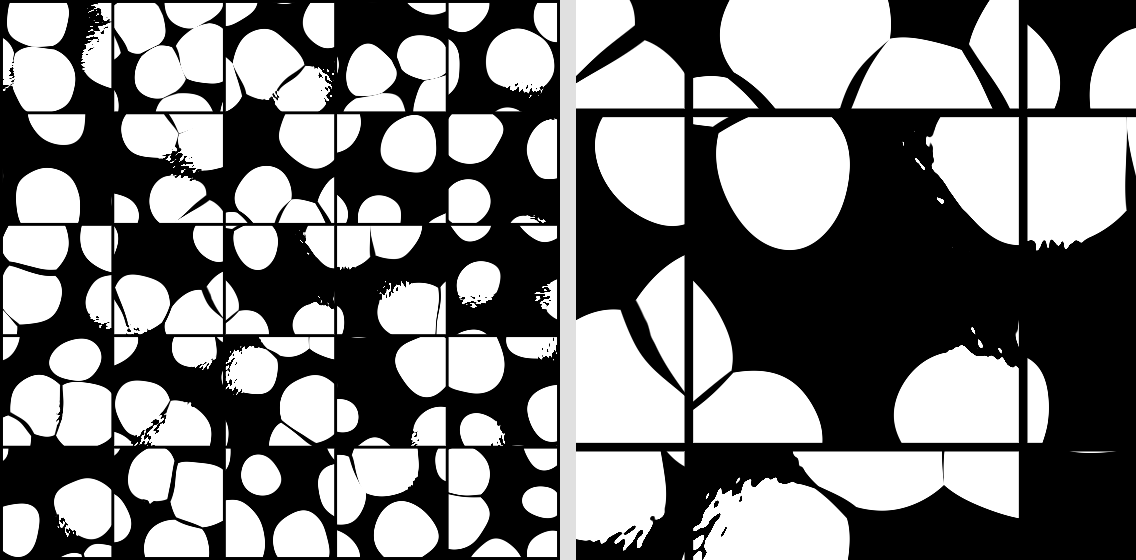
Left: the whole. Right: its middle third, enlarged.
Write a Shadertoy shader that draws this pattern.

```glsl
vec2 hash2(vec2 p) {
    vec3 v = fract(p.xyx * vec3(0.1031, 0.103, 0.0973));
    v += dot(v, v.yzx + 33.33);
    return fract((v.xx + v.yz) * v.zy);
}

float gradientNoise(vec2 p) {
    vec2 cell = floor(p), f = fract(p);
    vec2 u = f * f * f * (f * (f * 6.0 - 15.0) + 10.0);
    vec4 corner;
    for (int i = 0; i < 4; i++) {
        vec2 o = vec2(i & 1, i >> 1);
        float angle = 6.2832 * hash2(cell + o).x;
        corner[i] = dot(vec2(cos(angle), sin(angle)), f - o);
    }
    return mix(mix(corner.x, corner.y, u.x), mix(corner.z, corner.w, u.x), u.y);
}

// Signed distance to jittered discs, kept apart by a thin seam
float blobs(vec2 p) {
    vec2 home = floor(p);
    float nearest = 9.0, second = 9.0;
    for (int y = -2; y <= 2; y++) {
        for (int x = -2; x <= 2; x++) {
            vec2 id = home + vec2(x, y);
            vec2 center = id + 0.5 + 0.55 * (hash2(id) - 0.5);
            float radius = 0.23 + 0.27 * sqrt(hash2(id + 57.0).x);
            float d = length(p - center) - radius;
            second = min(second, max(nearest, d));
            nearest = min(nearest, d);
        }
    }
    float seam = 0.025 + 0.12 * gradientNoise(p * 1.7 + 31.0);
    return max(nearest, 0.5 * (seam - second + nearest));
}

void mainImage(out vec4 fragColor, in vec2 fragCoord) {
    vec2 uv = fragCoord / iResolution.xy;
    float pixel = 1.0 / min(iResolution.x, iResolution.y);

    // Five by five panels with a border of the same width as the dividers
    vec2 grid = (uv - 0.0026) * 5.0 / 0.9948;
    vec2 tile = floor(grid);
    vec2 local = fract(grid) - 0.5;

    // Each panel shows its own turned and shifted patch
    vec2 seed = hash2(tile + 11.0);
    float turn = 6.2832 * seed.x;
    vec2 p = mat2(cos(turn), sin(turn), -sin(turn), cos(turn)) * local / 0.62;
    p += 100.0 + 40.0 * hash2(tile + 83.0) + tile * 7.0;

    // Gentle bulges in the outlines
    vec2 bent = p + 0.14 * vec2(gradientNoise(p * 1.4), gradientNoise(p * 1.4 + 19.0));
    float d = blobs(bent);

    // Occasional frayed edges and specks
    float wear = smoothstep(0.28, 0.5, gradientNoise(p * 1.1 + 47.0));
    d += 0.3 * wear * gradientNoise(p * vec2(13.0, 28.0));

    float aa = 8.1 * pixel;
    float white = 1.0 - smoothstep(-0.5 * aa, 0.5 * aa, d);

    // Black dividers
    vec2 toLine = (0.5 - abs(local)) * 0.19896;
    float line = min(toLine.x, toLine.y) - 0.0026;
    white *= smoothstep(-0.5 * pixel, 0.5 * pixel, line);

    fragColor = vec4(vec3(white), 1.0);
}
```
